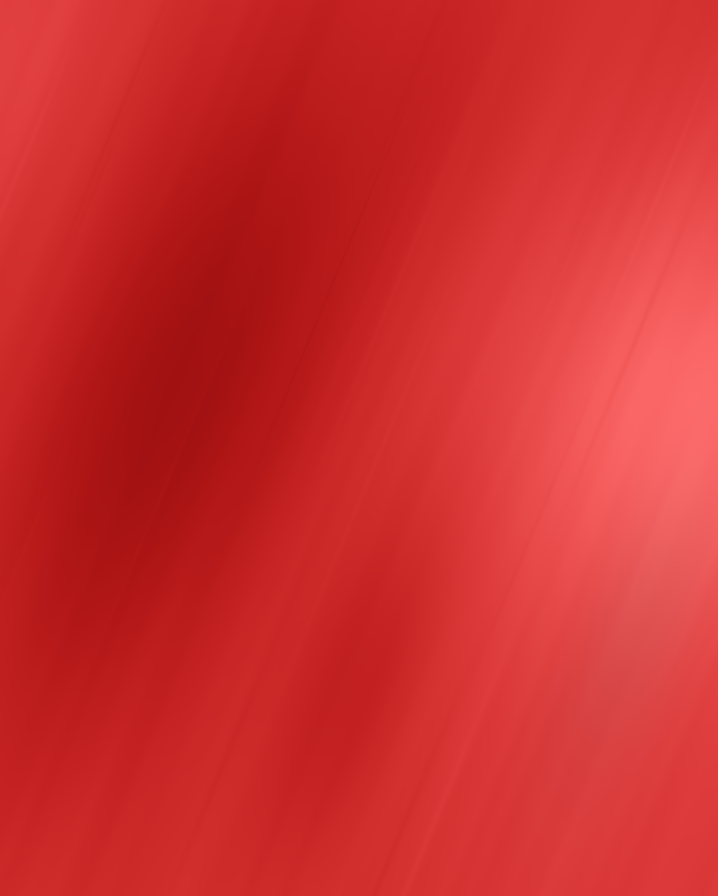
Write a Shadertoy shader that draws this background.

```glsl
// Brushed red sheen: a long dark fold on the left and a bright glow on the right.
// Slanted Gaussian pools set one tone, value noise and scattered scratches
// add the brushed grain, and a curve turns the tone into red.

const vec2 GRAIN = vec2(0.385, 0.923);  // direction of the brushing

float hash(float n) {
    return fract(sin(n * 127.1) * 43758.5453);
}

float noise(vec2 p) {
    vec2 cell = floor(p), f = fract(p);
    f = f * f * (3.0 - 2.0 * f);
    float n = cell.x + cell.y * 57.0;
    return mix(mix(hash(n), hash(n + 1.0), f.x),
               mix(hash(n + 57.0), hash(n + 58.0), f.x), f.y);
}

// x runs across the grain, y along it
vec2 toGrain(vec2 p) {
    return vec2(p.x * GRAIN.y - p.y * GRAIN.x, dot(p, GRAIN));
}

// Soft elliptical pool aligned with the grain
float pool(vec2 p, vec2 center, vec2 spread) {
    vec2 d = toGrain(p - center) / spread;
    return exp(-0.5 * dot(d, d));
}

// Thin scratches with random place, length and sign
float scratches(vec2 g) {
    float sum = 0.0;
    for (int i = 0; i < 28; i++) {
        float k = float(i) + 1.0;
        vec2 center = vec2(mix(-0.3, 0.7, hash(k)), mix(0.05, 1.1, hash(k + 40.0)));
        float width = mix(0.0015, 0.004, hash(k + 80.0));
        vec2 d = (g - center) / vec2(width, mix(0.08, 0.22, hash(k + 120.0)));
        sum += (hash(k + 160.0) - 0.5) * exp(-dot(d, d));
    }
    return sum;
}

// Red ramp: deep crimson to light coral
vec3 redRamp(float tone) {
    float t = clamp((tone - 0.64) / 0.36, -0.1, 1.0);
    float pale = 0.07 + t * (0.08 + 0.28 * t);
    return vec3(tone, pale, pale);
}

void mainImage(out vec4 fragColor, in vec2 fragCoord) {
    vec2 p = fragCoord / iResolution.xy * vec2(0.8, 1.0);
    vec2 g = toGrain(p);

    // Broad light and shade
    float tone = 0.825;
    tone -= 0.185 * pool(p, vec2(0.21, 0.57), vec2(0.11, 0.30));
    tone += 0.165 * pool(p, vec2(0.78, 0.54), vec2(0.17, 0.21));
    tone -= 0.070 * pool(p, vec2(0.40, 0.24), vec2(0.05, 0.16));
    tone -= 0.025 * pool(p, vec2(0.55, 0.88), vec2(0.08, 0.16));
    tone += 0.060 * pool(p, vec2(0.00, 0.95), vec2(0.10, 0.22));
    tone += 0.030 * pool(p, vec2(0.72, 0.00), vec2(0.18, 0.18));

    // Brushed grain, from wide bands to fine lines
    tone += 0.022 * (noise(g * vec2(22.0, 2.0) + 20.0) - 0.5);
    tone += 0.012 * (noise(g * vec2(75.0, 3.0) + 60.0) - 0.5);
    tone += 0.035 * scratches(g);

    vec3 color = redRamp(tone);

    // Greyish shade under the glow
    float shade = pool(p, vec2(0.71, 0.29), vec2(0.045, 0.13));
    color += vec3(-0.045, 0.02, 0.02) * shade;

    fragColor = vec4(clamp(color, 0.0, 1.0), 1.0);
}
```
